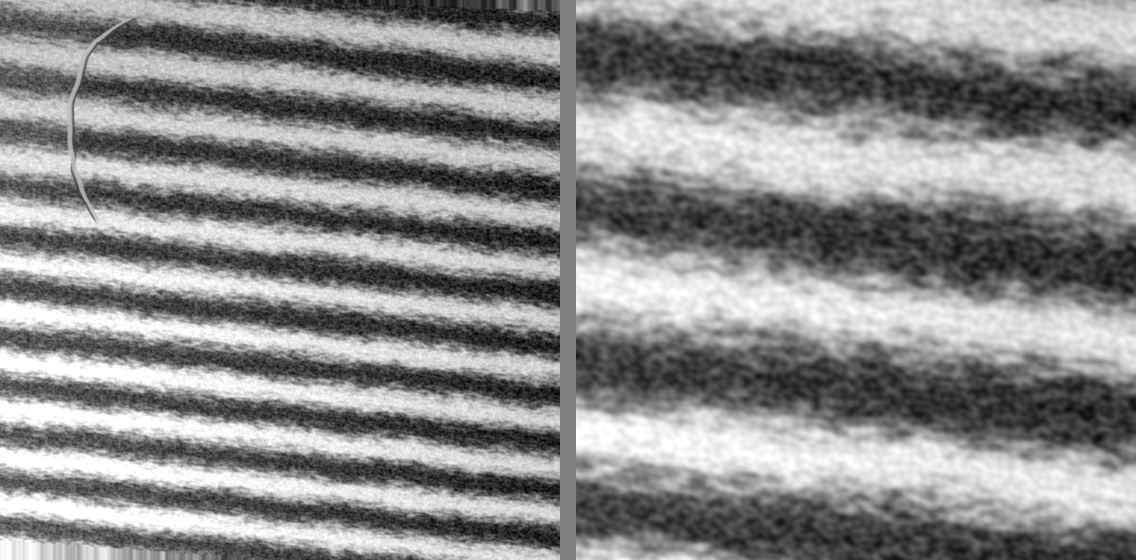
Left, the full canvas; right, a detail of the centre.
Give the GLSL for this pattern, as a three.js fragment shader.

```glsl
// Tilted soft grey interference fringes with ragged grain, a curved scratch and smeared margins.
varying vec2 vUv;

const float TAU = 6.2831853;
const float TILT = 0.105;

float hash(vec2 cell) {
  vec3 h = fract(vec3(cell.xyx) * 0.1031);
  h += dot(h, h.yzx + 33.33);
  return fract((h.x + h.y) * h.z);
}

vec2 gradientAt(vec2 cell) {
  float angle = TAU * hash(cell);
  return vec2(cos(angle), sin(angle));
}

float gradientNoise(vec2 p) {
  vec2 cell = floor(p);
  vec2 f = p - cell;
  vec2 w = f * f * f * (f * (f * 6.0 - 15.0) + 10.0);
  float a = dot(gradientAt(cell), f);
  float b = dot(gradientAt(cell + vec2(1.0, 0.0)), f - vec2(1.0, 0.0));
  float c = dot(gradientAt(cell + vec2(0.0, 1.0)), f - vec2(0.0, 1.0));
  float d = dot(gradientAt(cell + 1.0), f - 1.0);
  return mix(mix(a, b, w.x), mix(c, d, w.x), w.y);
}

// Fringe count down the sheet; the spacing tightens toward the bottom.
float fringePhase(float depth) {
  return 9.87 * depth + 1.28 * depth * depth - 0.39;
}

// Ragged displacement, stretched along the fringes.
float raggedness(vec2 q) {
  return 0.10 * gradientNoise(q * vec2(9.0, 24.0))
       + 0.13 * gradientNoise(q * vec2(36.0, 90.0) + 17.0)
       + 0.10 * gradientNoise(q * vec2(85.0, 180.0) + 41.0);
}

// Signed distance to the bowed scratch: negative on its left side.
float scratchDistance(vec2 p) {
  float bow = p.y - 0.228;
  float hook = max(0.0, 0.0755 - p.y);
  float kink = 0.010 * gradientNoise(vec2(3.0, p.y * 24.0));
  float x = 0.1237 + 1.9 * bow * bow + 0.8 * hook + kink;
  float slope = 3.8 * bow - 0.8 * step(p.y, 0.0755);
  return (p.x - x) / sqrt(1.0 + slope * slope);
}

float lineMask(float d, float halfWidth) {
  return 1.0 - smoothstep(halfWidth - 0.0015, halfWidth + 0.002, abs(d));
}

// Fringe tone, with exposure rising to the lower left.
float fringeTone(vec2 p, float veil) {
  vec2 q = vec2(p.x, p.y - TILT * p.x);
  float wave = 0.5 - 0.5 * cos(TAU * (fringePhase(q.y) + raggedness(q)));
  float band = mix(wave, smoothstep(0.0, 1.0, wave), 0.4);
  float left = 1.0 - p.x;
  float dark = 0.11 + 0.10 * left + 0.17 * left * p.y + 0.10 * veil;
  float bright = 0.77 + 0.07 * p.y + 0.28 * left * smoothstep(0.0, 0.7, p.y);
  float grain = 0.17 * gradientNoise(q * vec2(190.0, 230.0) + 7.0)
              + 0.15 * gradientNoise(q * vec2(90.0, 130.0) + 63.0);
  return mix(dark, bright, band) + grain * mix(1.0, 0.6, band);
}

void main() {
  vec2 p = vec2(vUv.x, 1.0 - vUv.y);

  // Holding the depth at slanted margins smears the rim into vertical bars.
  float topMargin = 0.036 * (p.x - 0.5);
  float bottomMargin = 0.966 + 0.07 * p.x;
  vec2 held = vec2(p.x, clamp(p.y, topMargin, bottomMargin));

  // Faint veil left of the scratch.
  float d = scratchDistance(p);
  float veil = (1.0 - smoothstep(-0.03, 0.03, d)) * (1.0 - smoothstep(0.28, 0.42, p.y));
  float tone = fringeTone(held, veil);

  // Pale scratch with a thin shadow, tapering at both ends.
  float ends = smoothstep(0.028, 0.036, p.y) * (1.0 - smoothstep(0.385, 0.405, p.y));
  float taper = mix(0.5, 1.0, smoothstep(0.03, 0.10, p.y) * (1.0 - smoothstep(0.32, 0.40, p.y)));
  float side = mix(1.0, -1.0, smoothstep(0.27, 0.31, p.y));
  tone = mix(tone, 0.27, 0.75 * ends * lineMask(d - 0.005 * side, 0.003 * taper));
  tone = mix(tone, 0.74, 0.85 * ends * lineMask(d, 0.004 * taper));

  gl_FragColor = vec4(vec3(clamp(tone, 0.0, 1.0)), 1.0);
}
```
